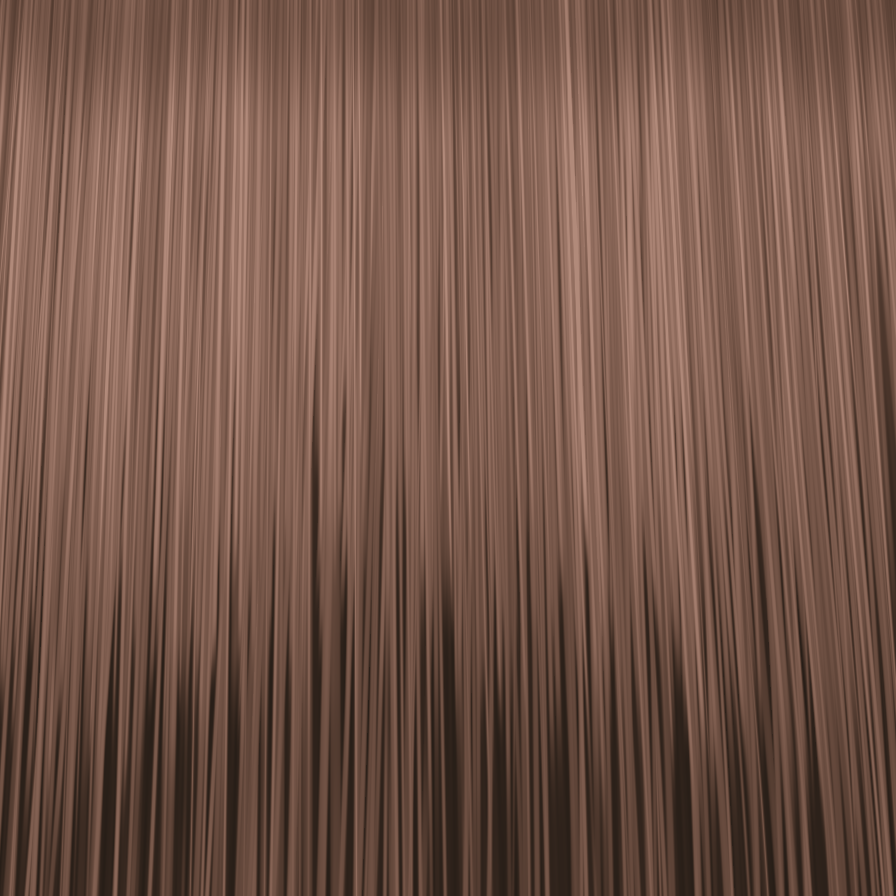
Give the GLSL for this texture, as a WebGL 1 fragment shader.

```glsl
precision highp float;
// Straight brown hair: fine vertical strands, glossy above, with dark gaps below.
uniform vec2 u_resolution;

float hash(vec2 p) {
  return fract(sin(dot(p, vec2(127.1, 311.7))) * 43758.545);
}

float noise(vec2 p) {
  vec2 cell = floor(p), f = fract(p);
  f = f * f * (3.0 - 2.0 * f);
  return mix(mix(hash(cell), hash(cell + vec2(1.0, 0.0)), f.x),
             mix(hash(cell + vec2(0.0, 1.0)), hash(cell + vec2(1.0)), f.x), f.y);
}

// Brightness of lit hair: a broad sheen in the upper part, dimmer at the rim.
float sheen(vec2 uv, float root) {
  float light = mix(0.82, 1.1, smoothstep(0.1, 0.75, uv.y));
  float rim = smoothstep(0.86, 1.02, uv.y + 0.06 * noise(vec2(root * 12.0, 3.0)));
  light -= 0.34 * rim;
  light += 0.22 * (noise(vec2(root * 16.0, uv.y * 1.3)) - 0.5);
  return light - 0.08 * smoothstep(0.4, 1.0, uv.x);
}

// Share of strands present: thinner toward the lower right, in clumps.
float coverage(vec2 uv, float root) {
  float clump = noise(vec2(root * 9.0, uv.y * 1.2 + 7.0)) - 0.5;
  float height = uv.y + 0.4 * clump - 0.24 * (uv.x - 0.4);
  return mix(0.24, 0.74, smoothstep(0.05, 0.62, height));
}

vec3 hairColor(float tone) {
  float t = clamp(tone, -0.1, 1.12);
  vec3 color = mix(vec3(0.19, 0.14, 0.11), vec3(0.64, 0.49, 0.43), t);
  return color - vec3(0.0, 0.014, 0.02) * 4.0 * t * (1.0 - t);
}

void main() {
  vec2 uv = gl_FragCoord.xy / u_resolution;

  // Strands fan outward on the way down and wander a little.
  float root = 0.45 + (uv.x - 0.45) / (1.0 + 0.15 * (1.0 - uv.y));
  root += 0.008 * noise(vec2(root * 7.0, uv.y * 1.6));

  float light = sheen(uv, root);
  float cover = coverage(uv, root);
  float tone = mix(-0.04, 0.36, smoothstep(0.2, 0.85, uv.y));

  // Layers from the deep, dim strands to the fine ones on top.
  for (int i = 0; i < 7; i++) {
    float layer = float(i);
    float count = 72.0 + 13.0 * layer;
    float tilt = 0.07 * (hash(vec2(layer, 5.3)) - 0.5);
    float x = (root + tilt * (uv.y - 0.5) + 2.0) * count + layer * 0.37;
    vec2 id = vec2(floor(x), layer * 17.0);

    float halfWidth = mix(0.14, 0.38, hash(id + 1.3));
    float centre = 0.5 + (hash(id + 2.7) - 0.5) * (1.0 - 2.0 * halfWidth) * 0.6;
    float side = (fract(x) - centre) / halfWidth;
    float blur = count * max(0.0014, 0.8 / u_resolution.y);
    float body = 1.0 - smoothstep(-blur, blur, (abs(side) - 1.0) * halfWidth);

    // Each strand fades out where the cover drops below its own threshold.
    float waver = 0.2 * (noise(vec2(id.x * 3.7 + layer, uv.y * 3.0)) - 0.5);
    float present = smoothstep(-0.09, 0.09, cover + waver - hash(id + 4.1));

    float shade = mix(0.66, 1.12, hash(id + 6.9)) * mix(0.66, 1.0, layer / 6.0);
    shade *= 1.0 - 0.2 * min(side * side, 1.0);
    shade += 0.16 * step(0.93, hash(id + 8.2));
    tone = mix(tone, light * shade, body * present * 0.92);
  }

  // Very fine streaks along the hair.
  tone += 0.12 * (noise(vec2(root * 330.0, uv.y * 4.0)) - 0.5);
  gl_FragColor = vec4(hairColor(tone), 1.0);
}
```
